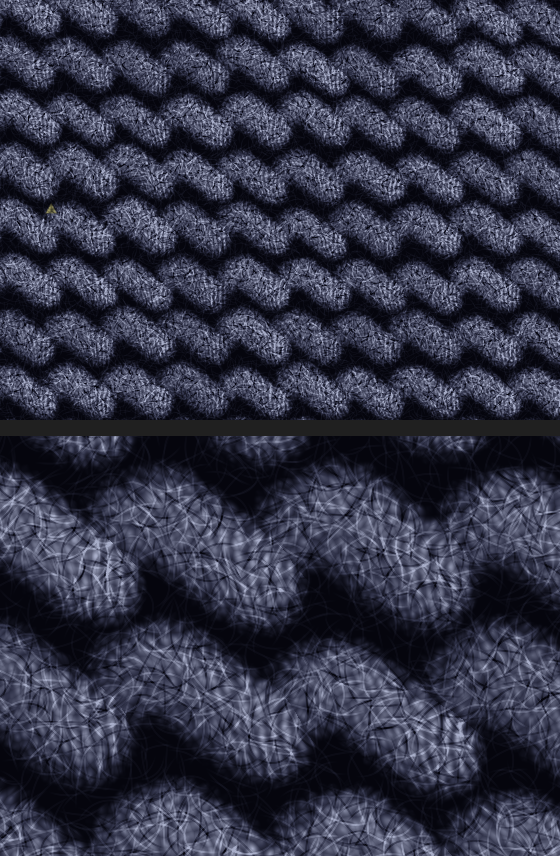
Top: the whole. Bottom: its middle third, enlarged.
Reproduce this texture procedurally as a Shadertoy shader.

```glsl
// Garter-stitch knit in slate-blue wool: rows of overlapping S-shaped bumps.
// Each bump is a bent tube shaded by its height, ribbed by layered sines;
// cellular grain and scattered curved hairs supply the fuzz.

const float ROW_PITCH = 0.1285;      // row spacing, in canvas heights
const float COL_PITCH = 1.072;       // stitch spacing, in row pitches
const float ROW_BASE = 0.073;        // centre of the lowest row
const float ROW_TILT = 0.02;         // droop of the upper rows to the right
const float TUBE_LEFT = -1.12;       // ends of the tube axis, in row pitches
const float TUBE_RIGHT = -0.23;
const float TUBE_RADIUS = 0.37;
const float HUMP_Y = 0.15;           // axis height at the left and right
const float TIP_Y = -0.22;
const float TUCK_DEPTH = 0.35;       // sinking of the left end behind its neighbour
const float JITTER = 0.11;           // stitch misplacement
const float RIB_FREQ = 78.0;
const float GRAIN_SCALE = 125.0;     // cells per canvas height
const float HAIR_SCALE = 30.0;
const float HAIR_WIDTH = 0.0012;
const int HAIR_LAYERS = 8;
const vec2 FLECK_POS = vec2(0.122, 0.5);
const float FLECK_SIZE = 0.013;
const float MID_TONE = 0.35;         // tone at which the wool has its mid colour
const vec3 SHADOW = vec3(0.018, 0.019, 0.05);
const vec3 MID_WOOL = vec3(0.19, 0.20, 0.29);
const vec3 LIT_WOOL = vec3(0.55, 0.57, 0.67);
const vec3 STRAW = vec3(0.62, 0.60, 0.36);

vec2 hash2(vec2 p) {
    vec2 a = vec2(dot(p, vec2(127.1, 311.7)), dot(p, vec2(269.5, 183.3)));
    return fract(sin(a) * 43758.55);
}

// Distance to the nearest scattered point
float cellular(vec2 p) {
    vec2 cell = floor(p);
    float nearest = 2.0;
    for (int j = -1; j <= 1; j++)
    for (int i = -1; i <= 1; i++) {
        vec2 id = cell + vec2(i, j);
        nearest = min(nearest, length(id + hash2(id) - p));
    }
    return nearest;
}

// One curved hair per cell, returned as coverage
float hairs(vec2 p, float width, float seed) {
    vec2 cell = floor(p);
    float cover = 0.0;
    for (int j = -1; j <= 1; j++)
    for (int i = -1; i <= 1; i++) {
        vec2 id = cell + vec2(i, j);
        vec2 rnd = hash2(id + seed + 7.3);
        float angle = 6.2832 * rnd.x;
        vec2 d = p - id - hash2(id + seed);
        d = mat2(cos(angle), -sin(angle), sin(angle), cos(angle)) * d;
        d.y += (rnd.y - 0.5) * 1.3 * d.x * d.x;
        float line = 1.0 - smoothstep(0.3 * width, width, abs(d.y));
        cover = max(cover, line * (1.0 - smoothstep(0.3, 0.9, abs(d.x))));
    }
    return cover;
}

// Height of the tube axis: hump on the left, sinking to a blunt tip
float axisY(float x) {
    float tuck = max(-0.9 - x, 0.0);
    return mix(HUMP_Y, TIP_Y, smoothstep(-1.0, -0.2, x)) - 1.6 * tuck * tuck;
}

// Lit tone of the uppermost stitch at p
float stitches(vec2 p, float fuzz) {
    vec2 g = vec2(p.x, p.y + ROW_TILT * (p.x - 0.667) * p.y - ROW_BASE) / ROW_PITCH;
    g += 0.03 * vec2(sin(g.y * 2.3 + g.x), sin(g.x * 1.4 + g.y * 1.9));
    vec2 base = vec2(floor(g.x / COL_PITCH), floor(g.y + 0.5));
    float top = 0.0, tone = 0.0;
    for (int j = -1; j <= 1; j++)
    for (int i = 0; i <= 2; i++) {
        vec2 id = base + vec2(i, j);
        vec2 rnd = hash2(id + 31.0);
        vec2 q = g - id * vec2(COL_PITCH, 1.0) - JITTER * (rnd - 0.5);
        float x = clamp(q.x, TUBE_LEFT, TUBE_RIGHT);
        float slope = (axisY(x + 0.02) - axisY(x - 0.02)) / 0.04;
        vec2 d = vec2(q.x - x, (q.y - axisY(x)) * inversesqrt(1.0 + slope * slope));
        d /= TUBE_RADIUS * (0.94 + 0.12 * rnd.y);
        d.x *= q.x > x ? 1.35 : 1.0;
        float height = 1.0 - dot(d, d) + 0.25 * fuzz;
        height -= TUCK_DEPTH * smoothstep(-0.85, -1.25, q.x);
        if (height > top) {
            top = height;
            float tip = smoothstep(-0.75, -0.2, q.x);
            float bend = mix(0.22 * d.y, -0.07 * d.y * d.y, tip);
            float rib = sin(RIB_FREQ * (q.x + bend) + 1.2 * sin(9.0 * q.y + 6.0 * rnd.x));
            float light = smoothstep(-0.05, 1.0, height) * (0.52 + 0.16 * d.y + 0.08 * tip);
            tone = light * (0.88 + 0.24 * rnd.x) * (1.0 + rib * mix(0.12, 0.30, tip));
        }
    }
    return tone;
}

void mainImage(out vec4 fragColor, in vec2 fragCoord) {
    vec2 p = fragCoord / iResolution.y;
    float pixel = 1.0 / iResolution.y;

    // Wool body with mottled grain
    float grain = 0.5 - cellular(p * GRAIN_SCALE + 0.6 * sin(p.yx * 90.0));
    float tone = stitches(p, grain);
    float light = tone;
    tone *= 1.0 + 0.85 * grain;

    // Loose fibres, alternately shaded and lit
    for (int k = 0; k < HAIR_LAYERS; k++) {
        float n = float(k);
        float scale = HAIR_SCALE + 3.5 * n;
        float turn = 1.1 * n;
        vec2 q = mat2(cos(turn), sin(turn), -sin(turn), cos(turn)) * p * scale;
        float hair = hairs(q, scale * max(HAIR_WIDTH, 0.9 * pixel), 17.0 * n);
        tone += hair * (k % 2 == 0 ? -0.42 * light : 0.05 + 0.36 * light);
    }
    tone = clamp(tone, 0.0, 1.2);
    vec3 color = mix(SHADOW, MID_WOOL, min(tone / MID_TONE, 1.0));
    color = mix(color, LIT_WOOL, max(tone - MID_TONE, 0.0) / (1.0 - MID_TONE));

    // A stray bit of straw
    vec2 f = p - FLECK_POS;
    float fleck = max(abs(f.x) * 0.87 + f.y * 0.5, -f.y) - 0.6 * FLECK_SIZE;
    fleck = 1.0 - smoothstep(-pixel, pixel, fleck);
    color = mix(color, STRAW * (0.75 + grain), 0.8 * fleck);

    fragColor = vec4(color, 1.0);
}
```
